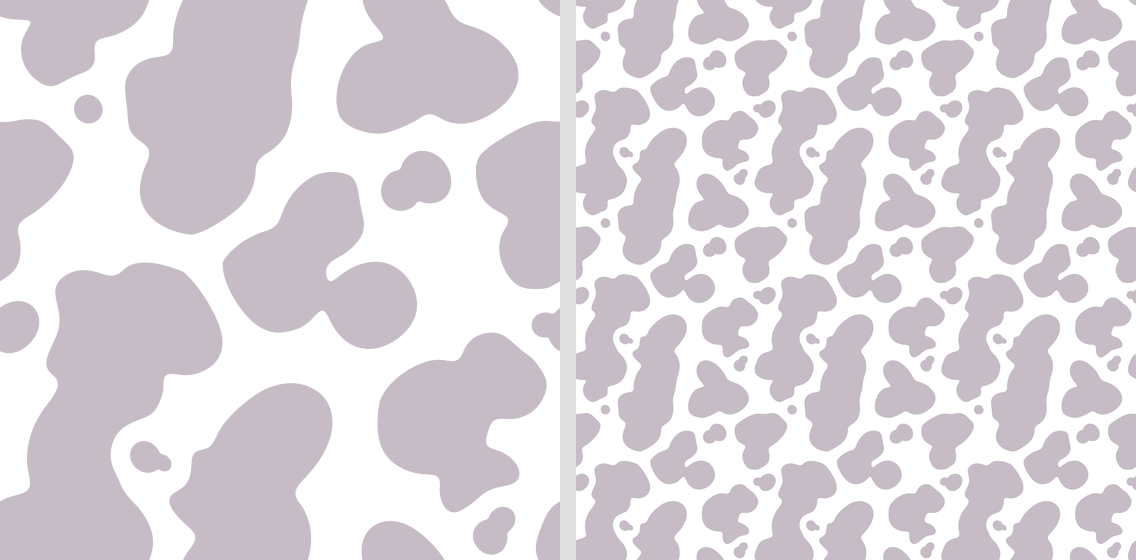
Left, the tile; right, the same tile 3 across and 3 down.
This pattern is drawn by a Shadertoy shader. Its source:

```glsl
// Seamless cow-hide print: large lobed mauve patches and small dots on white.

const float TAU = 6.2831853;
const vec3 HIDE_WHITE = vec3(1.0);
const vec3 PATCH_MAUVE = vec3(0.773, 0.737, 0.773);
const vec2 TILE_ORIGIN = vec2(0.4, 0.493); // borders cross the outlines squarely
const float NODE_COUNT = 8.0;
const float CORRIDOR = 0.046;   // least white width between two patches
const float DOT_MARGIN = 0.036; // white ring kept around a dot

float hash(float n) {
    return fract(sin(n * 127.1 + 3.7) * 43758.55);
}

float smoothMin(float a, float b, float k) {
    float h = max(k - abs(a - b), 0.0) / k;
    return min(a, b) - 0.25 * h * h * k;
}

float smoothMax(float a, float b, float k) {
    return -smoothMin(-a, -b, k);
}

vec2 polar(float angle) {
    return vec2(cos(angle), sin(angle));
}

// Disc distance on the unit torus
float wrappedDisc(vec2 p, vec2 centre, float radius) {
    vec2 d = p - centre;
    return length(d - floor(d + 0.5)) - radius;
}

// Near-hexagonal lattice that closes on the torus
vec2 latticePoint(float i) {
    return i * vec2(1.0, 3.0) / NODE_COUNT;
}

// Three uneven lobes around a jittered lattice node
float lobedBlob(vec2 p, float node) {
    vec2 jitter = vec2(hash(node + 11.0), hash(node + 23.0)) - 0.5;
    vec2 centre = latticePoint(node) + 0.05 * jitter;
    float turn = TAU * hash(node + 37.0);
    float d = 1.0;
    for (int k = 0; k < 3; k++) {
        float seed = node * 7.0 + float(k) + 51.0;
        float angle = turn + TAU * float(k) / 3.0 + 0.7 * (hash(seed) - 0.5);
        float reach = mix(0.07, 0.11, hash(seed + 70.0));
        float radius = mix(0.07, 0.104, hash(seed + 140.0));
        d = smoothMin(d, wrappedDisc(p, centre + reach * polar(angle), radius), 0.03);
    }
    return d;
}

// The first four patches use one node, the last two join a pair
float patchGroup(vec2 p, int group) {
    if (group < 4) return lobedBlob(p, float(group));
    float first = float(2 * group - 4);
    float pair = smoothMin(lobedBlob(p, first), lobedBlob(p, first + 1.0), 0.035);
    float bridge = wrappedDisc(p, latticePoint(first + 0.5), 0.115);
    return smoothMin(pair, bridge, 0.04);
}

// Nearest patch, trimmed to leave a corridor to the second nearest
float patchField(vec2 p) {
    float nearest = 1.0, second = 1.0;
    for (int g = 0; g < 6; g++) {
        float d = patchGroup(p, g);
        second = min(second, max(nearest, d));
        nearest = min(nearest, d);
    }
    return smoothMax(nearest, 0.5 * (nearest - second + CORRIDOR), 0.032);
}

// Dots in the lattice gaps, some with a smaller companion
float dotField(vec2 p) {
    float field = 1.0;
    for (int i = 0; i < 5; i++) {
        float seed = float(i) + 301.0;
        vec2 centre = latticePoint(float(i)) + vec2(1.0 / 6.0);
        float radius = mix(0.025, 0.052, hash(seed));
        float d = wrappedDisc(p, centre, radius);
        if (hash(seed + 20.0) > 0.4) {
            float small = radius * mix(0.4, 0.8, hash(seed + 40.0));
            vec2 offset = 1.15 * radius * polar(TAU * hash(seed + 60.0));
            d = smoothMin(d, wrappedDisc(p, centre + offset, small), 0.006);
        }
        field = min(field, d);
    }
    return field;
}

// Periodic bend that makes the outlines less circular
vec2 bend(vec2 p) {
    vec2 slow = sin(TAU * (2.0 * p.yx + vec2(0.1, 0.6)));
    vec2 fast = sin(TAU * (3.0 * p.yx + p + vec2(0.4, 0.2)));
    return p + 0.012 * slow + 0.006 * fast;
}

void mainImage(out vec4 fragColor, in vec2 fragCoord) {
    vec2 p = bend(fragCoord / iResolution.xy + TILE_ORIGIN);
    float dots = dotField(p);
    float patches = smoothMax(patchField(p), DOT_MARGIN - dots, 0.035);
    float d = min(patches, dots);
    // Dividing by the slope keeps the edge one pixel wide, even in notches
    float slope = max(length(vec2(dFdx(d), dFdy(d))), 1e-5);
    float white = smoothstep(-0.7, 0.7, d / slope);
    fragColor = vec4(mix(PATCH_MAUVE, HIDE_WHITE, white), 1.0);
}
```
